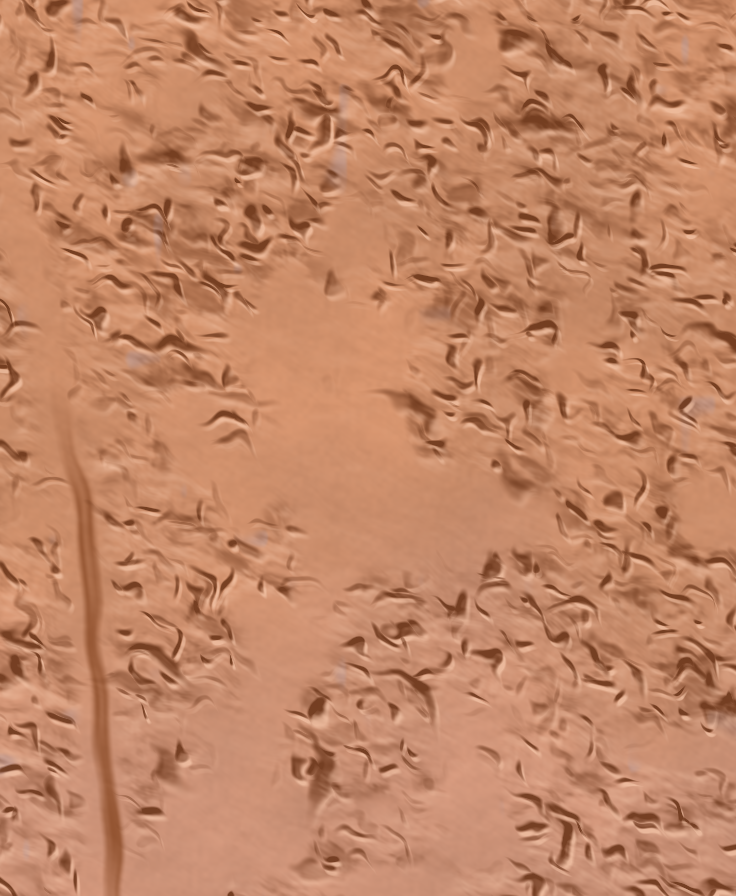
Write a Shadertoy shader that draws this texture.

```glsl
// Rough clay plaster: small smooth tan patches among many short slanted gouges.
// Scattered curved slivers and noise creases form a depth field, lit from the
// upper left, with one brown crack running down the left side.

const vec3 CLAY_ORANGE = vec3(0.810, 0.560, 0.415);
const vec3 CLAY_PINK   = vec3(0.810, 0.580, 0.475);
const vec3 SHADOW      = vec3(0.400, 0.190, 0.080);
const vec3 HIGHLIGHT   = vec3(0.960, 0.775, 0.660);
const vec3 CRACK_BROWN = vec3(0.560, 0.310, 0.170);
const vec3 MINERAL     = vec3(0.710, 0.610, 0.620);
const vec2 TO_LIGHT    = vec2(-0.50, 0.86);

vec2 hash2(vec2 p) {
    vec3 q = fract(p.xyx * vec3(0.1031, 0.1030, 0.0973));
    q += dot(q, q.yzx + 33.33);
    return fract((q.xx + q.yz) * q.zy);
}

float noise(vec2 p) {
    vec2 i = floor(p), f = fract(p);
    f = f * f * (3.0 - 2.0 * f);
    float low = mix(hash2(i).x, hash2(i + vec2(1, 0)).x, f.x);
    float high = mix(hash2(i + vec2(0, 1)).x, hash2(i + vec2(1, 1)).x, f.x);
    return mix(low, high, f.y);
}

float fbm(vec2 p) {
    float sum = 0.0, amp = 0.5;
    for (int i = 0; i < 4; i++) {
        sum += amp * noise(p);
        p = mat2(1.6, 1.2, -1.2, 1.6) * p + 7.3;
        amp *= 0.5;
    }
    return sum;
}

vec2 rotate(vec2 p, float a) {
    float c = cos(a), s = sin(a);
    return vec2(c * p.x + s * p.y, c * p.y - s * p.x);
}

// Horizontal distance to the bent line of the crack
float crackOffset(vec2 p) {
    float wobble = 0.012 * (noise(vec2(p.y * 18.0, 3.0)) - 0.5);
    return p.x - (0.128 - 0.065 * p.y - 0.13 * p.y * p.y * p.y + wobble);
}

// 0 on trowelled patches, 1 where the surface is torn
float roughness(vec2 p) {
    float field = 0.65 * noise(p * 8.0 + 4.7) + 0.35 * noise(p * 19.0);
    float torn = smoothstep(0.27, 0.40, field);
    float margin = smoothstep(0.012, 0.040, abs(crackOffset(p) + 0.005));
    return torn * margin;
}

// Depth of curved slivers, one per cell; 'rarity' thins them out
float gouges(vec2 p, float scale, float rarity, float seed) {
    vec2 g = p * scale, cell = floor(g);
    float depth = 0.0;
    for (int y = -1; y <= 1; y++)
    for (int x = -1; x <= 1; x++) {
        vec2 id = cell + vec2(x, y);
        vec2 place = hash2(id + seed), shape = hash2(id + seed + 41.0);
        vec2 kind = hash2(id + seed + 83.0);
        vec2 center = id + 0.1 + 0.8 * place;
        float angle = -0.5 + 1.1 * (shape.x - 0.5) - 0.9 * step(0.78, kind.x);
        vec2 q = rotate(g - center, angle);
        q.y += (shape.y - 0.5) * 1.6 * q.x * q.x;
        vec2 size = vec2(mix(0.26, 0.66, shape.y), mix(0.09, 0.18, kind.x));
        size.y *= 1.0 + 0.5 * q.x / size.x * (place.y - 0.5);
        float strength = smoothstep(rarity, 0.95, kind.y) * 0.7 + 0.3 * step(rarity, kind.y);
        float body = smoothstep(1.2, 0.35, length(q / size));
        depth = max(depth, body * strength * roughness(center / scale));
    }
    return depth;
}

float pitDepth(vec2 p) {
    vec2 warp = vec2(noise(p * 52.0), noise(p * 52.0 + 19.0)) - 0.5;
    p += 0.017 * warp;
    float depth = gouges(p, 12.0, 0.68, 5.0);
    depth = max(depth, gouges(p, 23.0, 0.18, 131.0));
    return max(depth, 0.9 * gouges(p, 33.0, 0.22, 277.0));
}

// Slanted, rumpled clay
float rumple(vec2 p) {
    p += 0.014 * (vec2(noise(p * 30.0 + 9.0), noise(p * 30.0 + 51.0)) - 0.5);
    return fbm(rotate(p, -0.48) * vec2(19.0, 42.0));
}

void mainImage(out vec4 fragColor, in vec2 fragCoord) {
    vec2 p = fragCoord / iResolution.y;
    float rough = roughness(p);

    // Relief from depth differences toward the light
    float depth = pitDepth(p);
    float relief = pitDepth(p + TO_LIGHT * 0.006) - depth;
    float height = rumple(p);
    float swell = height - rumple(p + TO_LIGHT * 0.007);
    relief += swell * mix(0.5, 2.6, rough);
    float crease = smoothstep(0.43, 0.22, height) * rough;

    // Clay, pinker toward the bottom
    float warmth = smoothstep(0.0, 0.60, p.y + 0.5 * (fbm(p * 4.0) - 0.5));
    vec3 color = mix(CLAY_PINK, CLAY_ORANGE, warmth);
    color *= 1.0 + 0.16 * (fbm(p * 9.0 + 2.0) - 0.48) + 0.03 * (noise(p * 170.0) - 0.5);

    // Rare grey mineral flecks
    float fleck = smoothstep(0.88, 0.98, noise(p * vec2(34.0, 20.0) + 60.0));
    color = mix(color, MINERAL, 0.5 * fleck * rough);

    // Crack, fading out at its upper end
    float offset = crackOffset(p);
    float width = 0.010 + 0.007 * (noise(p * 24.0) - 0.5);
    float crack = smoothstep(width + 0.004, width - 0.006, abs(offset));
    crack *= smoothstep(0.62, 0.38, p.y);
    float streak = noise(vec2(offset * 160.0, p.y * 14.0)) - 0.5;
    color = mix(color, CRACK_BROWN, crack * (0.70 + 0.5 * streak));

    // Shaded hollows and lit lower lips
    float shade = 0.68 * pow(depth, 1.2) + 0.45 * max(-relief, 0.0) + 0.32 * crease;
    color = mix(color, SHADOW, clamp(shade, 0.0, 0.85));
    color = mix(color, HIGHLIGHT, clamp(0.80 * relief, 0.0, 0.75) * (1.0 - 0.6 * crack));

    fragColor = vec4(color, 1.0);
}
```
